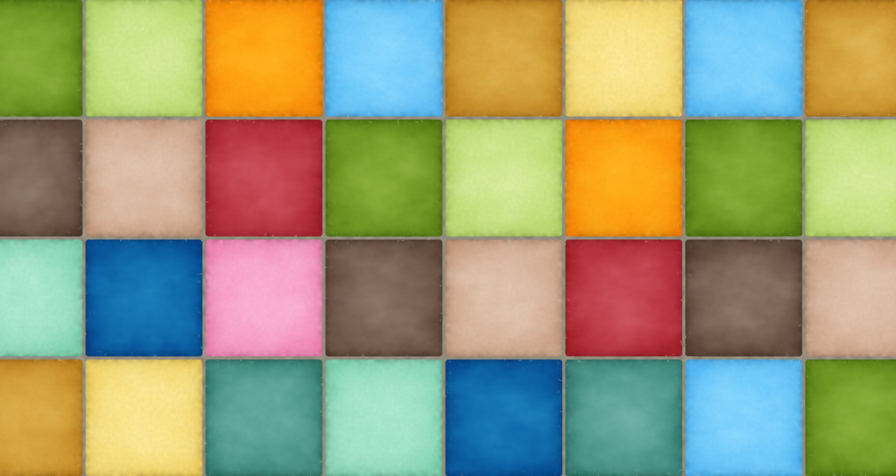
Give the GLSL for this pattern, as a WebGL 1 fragment shader.

```glsl
precision highp float;
// A wall of square glazed tiles in thirteen colours, set in thin grey grout.
// Colours run in groups of three that step one block right on each lower row;
// gradient noise mottles each glaze, and its tone deepens toward a worn rim.

uniform vec2 u_resolution;

vec2 hash2(vec2 p) {
  p = vec2(dot(p, vec2(127.1, 311.7)), dot(p, vec2(269.5, 183.3)));
  return fract(sin(p) * 43758.5);
}

float gradientAt(vec2 corner, vec2 offset) {
  return dot(hash2(corner) * 2.0 - 1.0, offset);
}

float gradientNoise(vec2 p) {
  vec2 i = floor(p), f = fract(p);
  vec2 u = f * f * f * (f * (f * 6.0 - 15.0) + 10.0);
  vec2 e = vec2(1.0, 0.0);
  float low = mix(gradientAt(i, f), gradientAt(i + e, f - e), u.x);
  float high = mix(gradientAt(i + e.yx, f - e.yx), gradientAt(i + 1.0, f - 1.0), u.x);
  return mix(low, high, u.y);
}

float fbm(vec2 p) {
  float sum = 0.0, amplitude = 0.5;
  for (int i = 0; i < 4; i++) {
    sum += amplitude * gradientNoise(p);
    p = p * 2.03 + 17.3;
    amplitude *= 0.55;
  }
  return sum;
}

vec3 glazeColor(float k) {
  if (k < 0.5) return vec3(0.51, 0.83, 0.99);   // sky
  if (k < 1.5) return vec3(0.85, 0.67, 0.28);   // ochre
  if (k < 2.5) return vec3(0.98, 0.90, 0.57);   // straw
  if (k < 3.5) return vec3(0.52, 0.66, 0.21);   // moss
  if (k < 4.5) return vec3(0.82, 0.91, 0.58);   // lime
  if (k < 5.5) return vec3(1.00, 0.68, 0.11);   // orange
  if (k < 6.5) return vec3(0.53, 0.44, 0.38);   // umber
  if (k < 7.5) return vec3(0.87, 0.75, 0.66);   // sand
  if (k < 8.5) return vec3(0.78, 0.29, 0.34);   // crimson
  if (k < 9.5) return vec3(0.66, 0.90, 0.81);   // mint
  if (k < 10.5) return vec3(0.09, 0.47, 0.71);  // cobalt
  if (k < 11.5) return vec3(0.98, 0.68, 0.82);  // pink
  return vec3(0.39, 0.66, 0.62);                // teal
}

// Palette slot for a column (from the left) and row (from the top).
float glazeSlot(float col, float row) {
  float slot = 3.0 * (row + 1.0 - step(2.5, col)) + mod(col, 3.0);
  if (row > 2.5) {  // the bottom row breaks the stepping
    if (col < 1.5) slot = col + 1.0;
    else if (col > 5.5) slot = 3.0 * (col - 6.0);
    else if (mod(col, 3.0) > 1.5) slot = 12.0;
  }
  return slot;
}

void main() {
  // Four rows nearly fill the height; the outer columns are cropped.
  vec2 grid = (gl_FragCoord.xy / u_resolution.y - vec2(0.1765, 0.248)) / 0.252;
  float pixel = 1.0 / (0.252 * u_resolution.y);
  vec2 cell = floor(grid), f = fract(grid);
  float col = mod(cell.x + 1.0, 8.0), row = mod(2.0 - cell.y, 4.0);
  vec2 seed = hash2(cell + 3.7) * 40.0;

  // Distance inward from a slightly rounded tile edge.
  vec2 q = abs(f - 0.5) - 0.46;
  float inset = 0.027 - length(max(q, 0.0)) - min(max(q.x, q.y), 0.0);

  // Soft vignette, cloudy glaze and fine grain.
  vec2 bowl = 4.0 * f * (1.0 - f);
  float vignette = 1.0 - pow(max(bowl.x * bowl.y, 0.0), 0.35);
  float cloud = fbm(f * vec2(3.0, 4.0) + seed);
  float grain = gradientNoise(f * 31.0 + seed);
  float tone = vignette * (1.0 + 0.7 * cloud) + 0.45 * cloud + 0.06 * grain;
  vec3 color = pow(glazeColor(glazeSlot(col, row)), vec3(1.0 + 0.85 * tone));
  color *= 1.0 - 0.05 * vignette + 0.04 * grain;

  // Worn rim: broken dark edge and scattered pale flecks.
  float rim = exp(-max(inset, 0.0) * 32.0);
  float chips = gradientNoise(f * 19.0 + seed.yx);
  color *= 1.0 - rim * (0.13 + 0.22 * chips);
  color = mix(color, vec3(0.86, 0.82, 0.70), 0.35 * rim * smoothstep(0.2, 0.5, grain));

  // Grout with a faint uneven tint.
  vec3 grout = vec3(0.57, 0.55, 0.49) * (1.0 + 0.2 * gradientNoise(grid * 12.0));
  color = mix(grout, color, smoothstep(-pixel, pixel, inset));
  gl_FragColor = vec4(clamp(color, 0.0, 1.0), 1.0);
}
```
